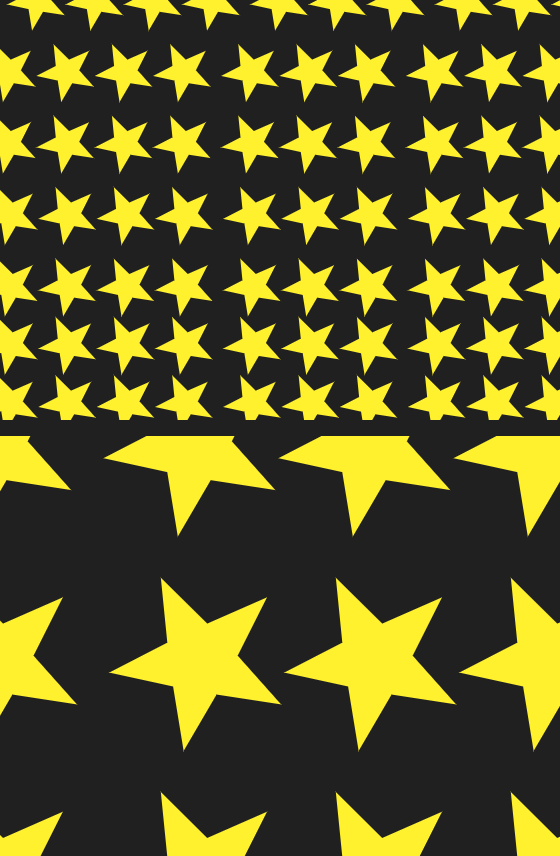
Top, the full canvas; bottom, a detail of the centre.
Write a WebGL 2 fragment shader that draws this pattern.

```glsl
#version 300 es
precision highp float;
// Rows of tilted yellow five-pointed stars on a near-black ground.
// Star centres sit on a fine grid: columns snap to whole grid steps, which
// opens a wider gap every few stars; the upper rows are spaced further apart.

uniform vec2 u_resolution;
out vec4 fragColor;

const float PI = 3.14159265;

const vec3 GROUND = vec3(0.125, 0.125, 0.128);
const vec3 YELLOW = vec3(1.0, 0.945, 0.175);

const float STEPS_HIGH = 43.2;    // grid steps in the canvas height
const int ROWS = 7;
const int COLUMNS = 10;

const float COLUMN_PITCH = 6.3;   // steps, before snapping
const float SNAP_BIAS = 0.05;
const float ROW_PITCH = 6.0;
const float ROW_EXTRA = 1.35;     // added to each pitch above TIGHT_ROWS
const float TIGHT_ROWS = 2.0;
const vec2 FIRST_STAR = vec2(1.07, 1.75);

const float UPPER_SHIFT = -0.2;   // sideways drift of the upper rows
const float TOP_SHIFT = 3.0;      // further offset of the top row

const float TIP_RADIUS = 3.15;
const float NOTCH_RADIUS = 1.29;
const float TILT = radians(43.5); // direction of one tip

// Signed distance to the star's edges, folded into one half-point.
float starDistance(vec2 p) {
    float sector = 2.0 * PI / 5.0;
    float angle = atan(p.y, p.x) - TILT;
    angle = abs(mod(angle + 0.5 * sector, sector) - 0.5 * sector);
    vec2 folded = length(p) * vec2(cos(angle), sin(angle));
    vec2 tip = vec2(TIP_RADIUS, 0.0);
    vec2 notch = NOTCH_RADIUS * vec2(cos(0.5 * sector), sin(0.5 * sector));
    vec2 edge = notch - tip;
    return dot(folded - tip, normalize(vec2(edge.y, -edge.x)));
}

// Centre of a star, with rows counted from the bottom.
vec2 starCentre(float column, float row) {
    float x = floor(COLUMN_PITCH * column + SNAP_BIAS);
    x += UPPER_SHIFT * step(3.5, row) + TOP_SHIFT * step(5.5, row);
    float y = ROW_PITCH * row + ROW_EXTRA * max(row - TIGHT_ROWS, 0.0);
    return FIRST_STAR + vec2(x, y);
}

void main() {
    float pixel = STEPS_HIGH / u_resolution.y;
    vec2 p = gl_FragCoord.xy * pixel;

    // Nearest star edge
    float d = 1e3;
    for (int row = 0; row < ROWS; row++) {
        for (int column = 0; column < COLUMNS; column++) {
            d = min(d, starDistance(p - starCentre(float(column), float(row))));
        }
    }

    // Flat fill with a one-pixel soft edge
    float cover = clamp(0.5 - d / pixel, 0.0, 1.0);
    fragColor = vec4(mix(GROUND, YELLOW, cover), 1.0);
}
```
